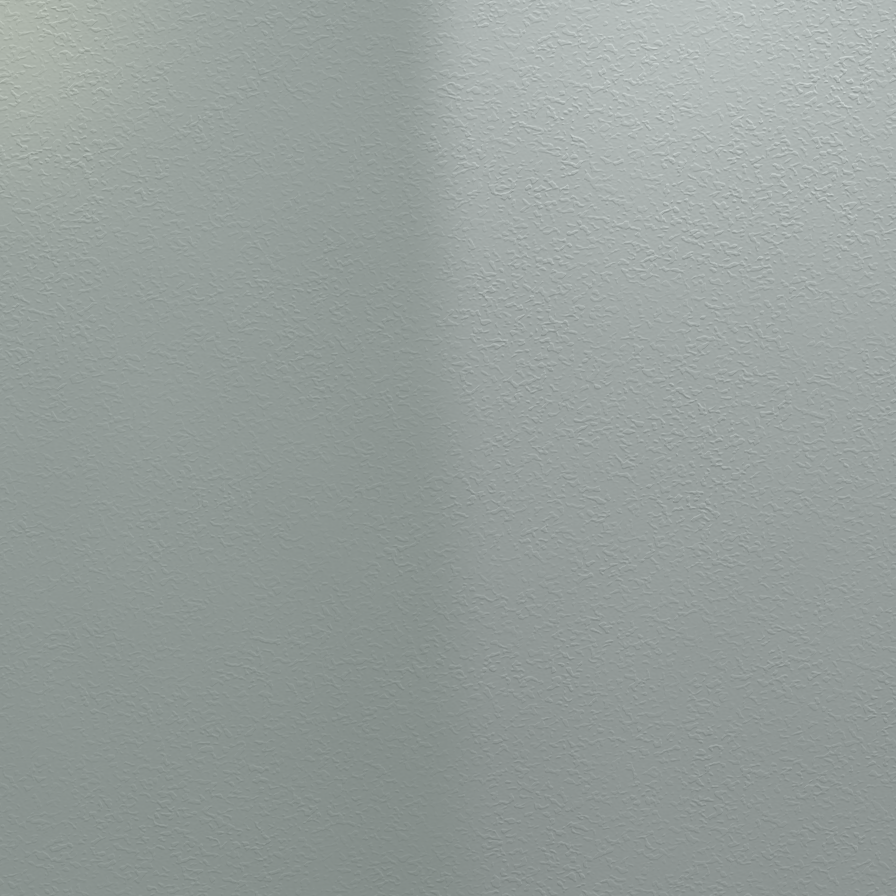
Give the GLSL for this texture, as a Shadertoy shader.

```glsl
// Two painted plaster walls meeting in a soft vertical corner, lit from above.
// Broad light gradients set the tone; a warped gradient noise forms small broken
// flakes of plaster, and its slope toward the lamp gives the faint relief.

const vec3 LEFT_TINT = vec3(0.0, 0.036, 0.022);
const vec3 RIGHT_TINT = vec3(0.0, 0.030, 0.022);
const vec3 WARM_GLOW = vec3(0.085, 0.080, 0.055);
const vec2 LIGHT_STEP = vec2(0.0005, 0.0017);

float hash(vec2 p) {
    return fract(sin(dot(p, vec2(127.1, 311.7))) * 43758.5453);
}

vec2 randomDirection(vec2 cell) {
    float angle = 6.28318 * hash(cell);
    return vec2(cos(angle), sin(angle));
}

// Gradient noise, roughly -0.7 to 0.7
float noise(vec2 p) {
    vec2 i = floor(p);
    vec2 f = p - i;
    vec2 u = f * f * f * (f * (f * 6.0 - 15.0) + 10.0);
    vec2 e = vec2(1.0, 0.0);
    float a = dot(randomDirection(i), f);
    float b = dot(randomDirection(i + e.xy), f - e.xy);
    float c = dot(randomDirection(i + e.yx), f - e.yx);
    float d = dot(randomDirection(i + e.xx), f - e.xx);
    return mix(mix(a, b, u.x), mix(c, d, u.x), u.y);
}

vec2 rotate(vec2 p, float angle) {
    float c = cos(angle), s = sin(angle);
    return vec2(c * p.x - s * p.y, s * p.x + c * p.y);
}

// Plaster height: sparse flakes with crisp rims over finer roughness
float plasterHeight(vec2 uv, float density) {
    vec2 p = uv * density * vec2(0.75, 1.1);
    p += 0.5 * vec2(noise(p * 0.5 + 17.0), noise(p * 0.5 + 53.0));
    float broad = noise(rotate(p, 0.8) * 0.37 + 71.0);
    float coarse = noise(rotate(p, 0.35));
    float fine = noise(rotate(p, 1.1) * 1.9 + 31.0);
    float flakes = smoothstep(0.04, 0.36, coarse + 0.45 * fine + 0.45 * broad);
    return flakes + 0.35 * fine;
}

float relief(vec2 uv, float density) {
    return plasterHeight(uv, density) - plasterHeight(uv + LIGHT_STEP, density);
}

// Round falloff of light about a centre
float lightSpot(vec2 uv, vec2 center, vec2 spread) {
    vec2 d = (uv - center) / spread;
    return exp(-dot(d, d));
}

// Smooth brightness of each wall
float leftTone(vec2 uv) {
    float tone = mix(0.516, 0.580, smoothstep(-0.1, 1.05, uv.y));
    return tone + 0.020 * (1.0 - smoothstep(0.15, 0.5, uv.x));
}

float rightTone(vec2 uv) {
    float tone = mix(0.535, 0.633, smoothstep(-0.1, 1.0, uv.y));
    tone += 0.012 * smoothstep(0.5, 0.75, uv.x);
    return tone + 0.070 * lightSpot(uv, vec2(0.76, 1.02), vec2(0.36, 0.27));
}

void mainImage(out vec4 fragColor, in vec2 fragCoord) {
    vec2 uv = fragCoord / iResolution.xy;

    // Soft corner, leaning slightly
    float corner = mix(0.522, 0.485, uv.y) + 0.004 * noise(uv * vec2(3.0, 14.0));
    float side = smoothstep(-0.045, 0.045, uv.x - corner);

    // Wall colour
    vec3 leftWall = leftTone(uv) + LEFT_TINT;
    vec3 rightWall = rightTone(uv) + RIGHT_TINT;
    vec3 color = mix(leftWall, rightWall, side);

    // Lamp glow in the upper left
    float glow = lightSpot(uv, vec2(0.0, 1.0), vec2(0.17, 0.20));
    color += WARM_GLOW * glow;

    // Relief, stronger near the lamps and patchy across the wall
    float upper = smoothstep(0.1, 1.0, uv.y);
    float strength = mix(0.026, 0.036, side) + mix(0.006, 0.032, side) * upper;
    strength += 0.035 * glow;
    strength *= 1.0 + 0.6 * noise(uv * 7.0 + 5.0) + 0.8 * noise(uv * 26.0 + 9.0);
    color += strength * relief(uv, 160.0);

    // Faint mottling and paint grain
    color += 0.006 * noise(uv * 9.0 + 40.0);
    color += 0.008 * noise(uv * 230.0);

    fragColor = vec4(clamp(color, 0.0, 1.0), 1.0);
}
```
